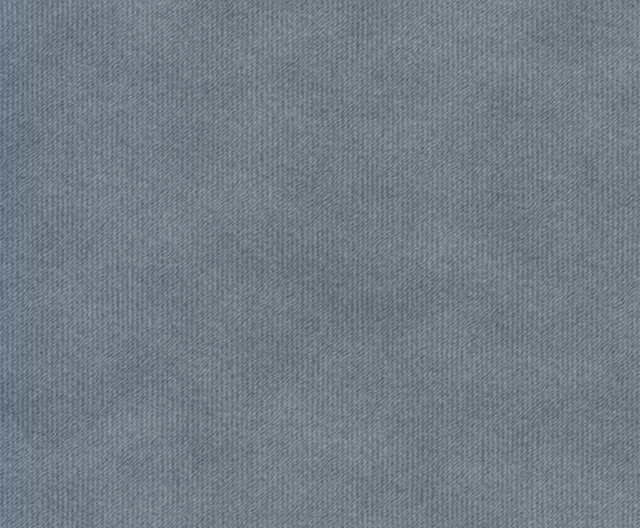
Give the GLSL for this texture, as a Shadertoy shader.

```glsl
// Blue-grey brushed knit fabric with fine ribs, slanted stitches and soft smudges.

const float TAU = 6.2831853;

// Pseudo-random gradient for a lattice cell
vec2 cellGradient(vec2 cell) {
    uvec2 n = uvec2(ivec2(cell) + 4096);
    uint h = n.x * 1597334677u ^ n.y * 3812015801u;
    h = (h ^ (h >> 15)) * 2246822519u;
    h ^= h >> 13;
    float angle = TAU * float(h & 65535u) / 65536.0;
    return vec2(cos(angle), sin(angle));
}

// Gradient noise, roughly -0.7 to 0.7
float gradientNoise(vec2 p) {
    vec2 i = floor(p), f = p - i;
    vec2 u = f * f * f * (f * (f * 6.0 - 15.0) + 10.0);
    float a = dot(cellGradient(i), f);
    float b = dot(cellGradient(i + vec2(1, 0)), f - vec2(1, 0));
    float c = dot(cellGradient(i + vec2(0, 1)), f - vec2(0, 1));
    float d = dot(cellGradient(i + vec2(1, 1)), f - vec2(1, 1));
    return mix(mix(a, b, u.x), mix(c, d, u.x), u.y);
}

// Cloudy wear of the nap, in several sizes
float smudges(vec2 p) {
    float sum = 0.0, weight = 0.8;
    vec2 q = p * vec2(4.5, 6.0) + 7.3;
    for (int i = 0; i < 5; i++) {
        sum += weight * gradientNoise(q);
        q = mat2(1.7, 0.7, -0.7, 1.7) * q + 3.7;
        weight *= 0.78;
    }
    return sum;
}

// Vertical ribs crossed by short rising stitches, with uneven yarn
float knit(vec2 p) {
    vec2 q = p * vec2(128.0, 150.0);
    q.x += 0.30 * gradientNoise(p * vec2(19.0, 9.0));
    q.y += 0.8 * gradientNoise(q * vec2(0.55, 0.25) + 90.0);
    float balance = gradientNoise(p * 13.0 + 15.0);
    float rib = cos(TAU * q.x) * (0.030 - 0.020 * balance);
    float stitch = cos(TAU * (q.y - q.x)) * (0.032 + 0.020 * balance);
    stitch *= 1.0 + 1.3 * gradientNoise(q * 0.6 + 31.0);
    float yarn = gradientNoise(q * vec2(1.25, 1.1) + 11.0);
    float fleck = gradientNoise(q * vec2(2.1, 1.7) + 77.0);
    float tuft = gradientNoise(q * 0.47 + 63.0);
    return rib + stitch + 0.085 * yarn + 0.060 * fleck + 0.030 * tuft;
}

void mainImage(out vec4 fragColor, in vec2 fragCoord) {
    vec2 p = fragCoord / iResolution.x;
    vec2 uv = fragCoord / iResolution.xy;

    // Light falls off towards a worn band in the middle
    vec2 offset = (uv - vec2(0.52, 0.46)) / vec2(0.45, 0.28);
    float shade = 0.004 - 0.014 * exp(-dot(offset, offset));
    shade += 0.040 * smudges(p) + knit(p);

    // Bluer at the left edge, greyer towards the right
    vec3 color = vec3(0.449, 0.492, 0.528) + shade * vec3(1.0, 1.03, 0.98);
    color += vec3(0.010, 0.003, -0.010) * (uv.x - 0.5);
    color += vec3(-0.012, -0.008, 0.008) * (1.0 - smoothstep(0.0, 0.07, uv.x));

    fragColor = vec4(color, 1.0);
}
```
